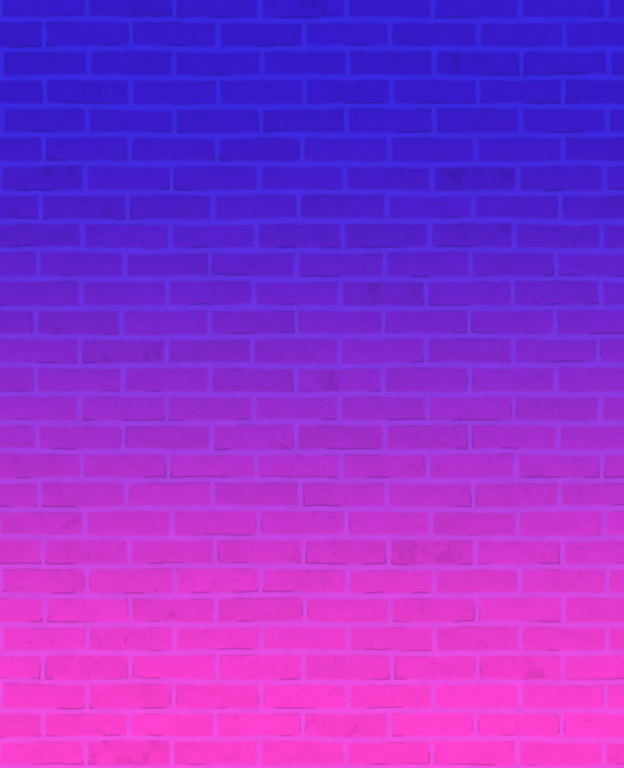
Write a Shadertoy shader that draws this texture.

```glsl
// Brick wall in running bond, lit by a gradient from blue above to pink below.

const float ROWS = 26.7;          // courses over the canvas height
const float BRICK_LENGTH = 3.01;  // in course heights
const float JOINT = 0.19;         // mortar width in course heights

float hash(vec2 p) {
    return fract(sin(dot(p, vec2(127.1, 311.7))) * 43758.545);
}

float noise(vec2 p) {
    vec2 i = floor(p), f = fract(p);
    f = f * f * (3.0 - 2.0 * f);
    return mix(mix(hash(i), hash(i + vec2(1, 0)), f.x),
               mix(hash(i + vec2(0, 1)), hash(i + vec2(1, 1)), f.x), f.y);
}

float fbm(vec2 p) {
    float sum = 0.0, amp = 0.5;
    for (int i = 0; i < 4; i++) {
        sum += amp * noise(p);
        p = p * 2.03 + 17.3;
        amp *= 0.5;
    }
    return sum;
}

float boxDistance(vec2 p, vec2 halfSize, float radius) {
    vec2 q = abs(p) - halfSize + radius;
    return length(max(q, 0.0)) + min(max(q.x, q.y), 0.0) - radius;
}

// Sideways shift of one upright joint
float jointShift(float index, float row) {
    return 0.08 * (hash(vec2(index, row) + 3.7) - 0.5);
}

// Returns signed distance to the brick, height within its course, and its id
vec4 brickCell(vec2 g) {
    float row = floor(g.y);
    float drift = 0.15 * cos((row - 4.0) * 0.314);
    float start = mix(2.92, 1.40, mod(row, 2.0)) + drift;
    float x = g.x - start;
    float index = floor(x / BRICK_LENGTH);
    float left = index * BRICK_LENGTH + jointShift(index, row);
    float right = (index + 1.0) * BRICK_LENGTH + jointShift(index + 1.0, row);
    vec2 local = vec2(x - 0.5 * (left + right), g.y - row - 0.5);
    vec2 halfSize = 0.5 * vec2(right - left - JOINT, 1.0 - JOINT);
    halfSize.y -= 0.02 * hash(vec2(index, row) + 8.1);
    return vec4(boxDistance(local, halfSize, 0.03), local.y, index, row);
}

vec3 wallLight(float amount) {
    const vec3 BLUE = vec3(0.20, 0.105, 0.80);
    const vec3 PINK = vec3(0.98, 0.255, 0.82);
    return mix(BLUE, PINK, amount);
}

void mainImage(out vec4 fragColor, in vec2 fragCoord) {
    vec2 uv = fragCoord / iResolution.y;
    vec2 g = uv * ROWS;
    float pixel = ROWS / iResolution.y;

    // Slightly uneven courses and brick edges
    vec2 warped = g;
    warped.y += 0.08 * (noise(vec2(g.x * 0.4, floor(g.y + 0.5) * 5.0)) - 0.5);
    warped += 0.04 * (vec2(noise(g * 3.1), noise(g * 3.1 + 40.0)) - 0.5);
    vec4 cell = brickCell(warped);
    float dist = cell.x;
    vec2 id = cell.zw;

    // Brick face: tone per brick, mottling, grain and a few faint stains
    float pinkness = smoothstep(0.08, 1.0, 1.0 - uv.y);
    vec3 light = wallLight(pinkness);
    float mottle = fbm(g * vec2(1.6, 2.6) + id * 3.0) - 0.47;
    float grain = noise(g * 11.0) - 0.5;
    float tone = 1.0 + 0.035 * (hash(id) - 0.5) + 0.07 * mottle + 0.03 * grain;
    float stained = step(0.92, hash(id + 21.0));
    tone -= 0.08 * stained * smoothstep(0.45, 0.75, fbm(g * vec2(2.4, 1.2) + 60.0));
    float pits = smoothstep(0.80, 0.95, noise(g * 5.5 + 11.0));
    tone -= 0.07 * pits * noise(g * 0.9 + 30.0);
    vec3 brick = (light + vec3(0.010, -0.006, -0.016)) * tone;
    brick.r += 0.02 * pinkness * (hash(id + 5.0) - 0.5);

    // Mortar: paler and bluer, slightly uneven
    vec3 mortar = light + mix(vec3(0.015, 0.05, 0.075), vec3(-0.03, 0.055, 0.065), pinkness);
    mortar *= 1.0 + 0.08 * (fbm(g * 2.5 + 90.0) - 0.47);

    float soft = 0.045 + 0.7 * pixel;
    vec3 color = mix(brick, mortar, smoothstep(-soft, soft, dist));

    // Broken shadow lines along the brick edges, strongest underneath
    float line = 1.0 - smoothstep(0.0, 0.03 + pixel, abs(dist + 0.01));
    float gaps = smoothstep(0.52, 0.78, noise(g * vec2(1.3, 2.0) + 70.0));
    float below = mix(0.45, 1.0, smoothstep(0.1, -0.3, cell.y));
    color *= 1.0 - 0.15 * line * gaps * below;

    fragColor = vec4(clamp(color, 0.0, 1.0), 1.0);
}
```
